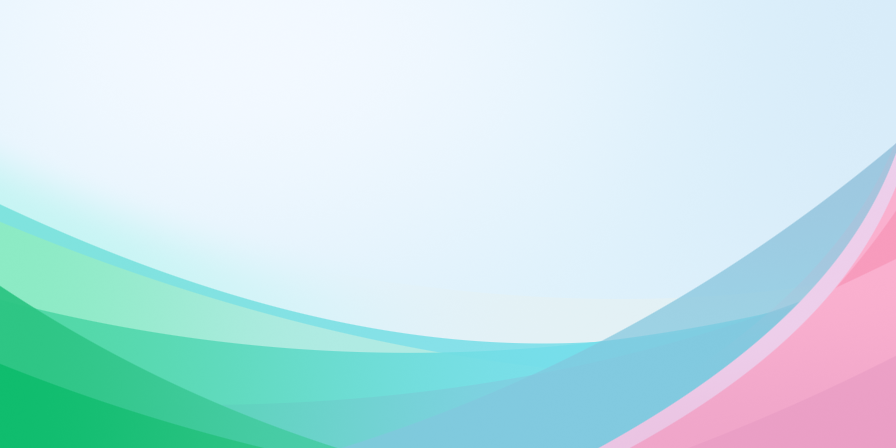
A Shadertoy shader for this background:

```glsl
// Soft overlapping waves of green, cyan, blue and pink under a pale sky.

// Cubic through four values, placed evenly at s = 0, 2/3, 4/3 and 2.
float curve(float s, vec4 v) {
    float t = s * 1.5;
    float a = t - 1.0, b = t - 2.0, c = t - 3.0;
    return dot(v, vec4(-a * b * c / 6.0, t * b * c / 2.0,
                       -t * a * c / 2.0, t * a * b / 6.0));
}

// Antialiased coverage, one where d is positive.
float cover(float d) {
    return clamp(0.5 + d / max(fwidth(d), 1e-5), 0.0, 1.0);
}

// Area below a curve that runs across the canvas.
float below(vec2 p, vec4 heights) {
    return cover(curve(p.x, heights) - p.y);
}

// Area to the right of a curve that climbs the canvas.
float rightOf(vec2 p, vec4 offsets) {
    return cover(p.x - curve(p.y * 2.0, offsets));
}

// Hash without sine, used for a very fine dither.
float hash(vec2 p) {
    vec3 q = fract(p.xyx * 0.1031);
    q += dot(q, q.yzx + 33.33);
    return fract((q.x + q.y) * q.z);
}

vec3 sky(vec2 p) {
    vec3 pale = vec3(0.95, 0.975, 1.0);
    vec3 mist = vec3(0.87, 0.945, 0.985);
    vec3 cool = vec3(0.84, 0.92, 0.975);
    float fade = length((p - vec2(0.55, 0.92)) * vec2(0.65, 1.0));
    vec3 color = mix(pale, mist, smoothstep(0.05, 0.85, fade));
    return mix(color, cool, 0.8 * smoothstep(1.2, 2.1, p.x));
}

// Green and cyan sheets, listed from back to front.
vec3 addWaves(vec3 color, vec2 p) {
    vec4 crest = vec4(0.544, 0.302, 0.237, 0.401);
    float across = smoothstep(0.0, 1.3, p.x);

    // Aqua glow above the left part of the crest
    float rise = p.y - curve(p.x, crest);
    float glow = (1.0 - smoothstep(0.0, 0.17, rise)) * (1.0 - smoothstep(0.1, 1.1, p.x));
    color = mix(color, vec3(0.76, 0.96, 0.95), 0.85 * glow);

    // White veil in the valley
    float veil = below(p, vec4(0.57, 0.404, 0.333, 0.396)) * smoothstep(0.6, 1.3, p.x);
    color = mix(color, vec3(0.90, 0.945, 0.95), 0.7 * veil);

    vec3 cyan = mix(vec3(0.50, 0.89, 0.87), vec3(0.53, 0.88, 0.92), across);
    color = mix(color, cyan, below(p, crest));

    vec3 mint = mix(vec3(0.55, 0.92, 0.77), vec3(0.69, 0.92, 0.89),
                    smoothstep(0.0, 0.8, p.x));
    color = mix(color, mint, below(p, vec4(0.505, 0.281, 0.167, 0.167)));

    vec3 jade = mix(vec3(0.30, 0.84, 0.64), vec3(0.46, 0.87, 0.92), across);
    color = mix(color, jade, 0.92 * below(p, vec4(0.331, 0.221, 0.237, 0.375)));

    vec3 teal = mix(vec3(0.30, 0.83, 0.66), vec3(0.51, 0.81, 0.89), across);
    return mix(color, teal, 0.85 * below(p, vec4(0.115, 0.102, 0.193, 0.414)));
}

vec3 addBlueSweep(vec3 color, vec2 p) {
    float sweep = below(p, vec4(-0.172, -0.029, 0.234, 0.680));
    vec3 blue = mix(vec3(0.51, 0.78, 0.87), vec3(0.53, 0.73, 0.84),
                    smoothstep(0.2, 0.65, p.y));
    color = mix(color, blue, 0.72 * sweep);
    float shade = sweep * rightOf(p, vec4(1.25, 1.75, 1.992, 2.057));
    return mix(color, vec3(0.69, 0.75, 0.85), 0.5 * shade * smoothstep(0.15, 0.5, p.y));
}

vec3 addGreenCorner(vec3 color, vec2 p) {
    float across = smoothstep(0.0, 0.75, p.x);
    vec3 emerald = mix(vec3(0.17, 0.77, 0.51), vec3(0.28, 0.80, 0.65), across);
    color = mix(color, emerald, 0.94 * below(p, vec4(0.362, 0.029, -0.133, -0.198)));
    vec3 deep = mix(vec3(0.06, 0.74, 0.43), vec3(0.20, 0.77, 0.54), across);
    return mix(color, deep, below(p, vec4(0.188, -0.018, -0.120, -0.146)));
}

vec3 addPinkCorner(vec3 color, vec2 p) {
    vec3 lilac = mix(vec3(0.92, 0.77, 0.89), vec3(0.93, 0.81, 0.92),
                     smoothstep(0.0, 0.3, p.y));
    color = mix(color, lilac, rightOf(p, vec4(1.336, 1.792, 2.003, 2.057)));

    // Pink body with a rosy wedge above and a mauve foot
    float body = rightOf(p, vec4(1.406, 1.844, 2.030, 2.096));
    float low = below(p, vec4(-0.120, -0.042, 0.141, 0.422));
    float wedge = rightOf(p, vec4(1.458, 1.844, 2.083, 2.214)) * (1.0 - low);
    float foot = below(p, vec4(-0.354, -0.25, -0.073, 0.206));
    vec3 pink = mix(vec3(0.94, 0.65, 0.79), vec3(0.98, 0.69, 0.81),
                    smoothstep(0.0, 0.4, p.y));
    pink = mix(pink, vec3(0.97, 0.61, 0.74), wedge);
    pink = mix(pink, vec3(0.90, 0.60, 0.76), 0.55 * foot);
    return mix(color, pink, body);
}

void mainImage(out vec4 fragColor, in vec2 fragCoord) {
    vec2 p = fragCoord / iResolution.xy * vec2(2.0, 1.0);
    vec3 color = addWaves(sky(p), p);
    color = addBlueSweep(color, p);
    color = addGreenCorner(color, p);
    color = addPinkCorner(color, p);
    color += (hash(fragCoord) - 0.5) / 255.0;
    fragColor = vec4(color, 1.0);
}
```
